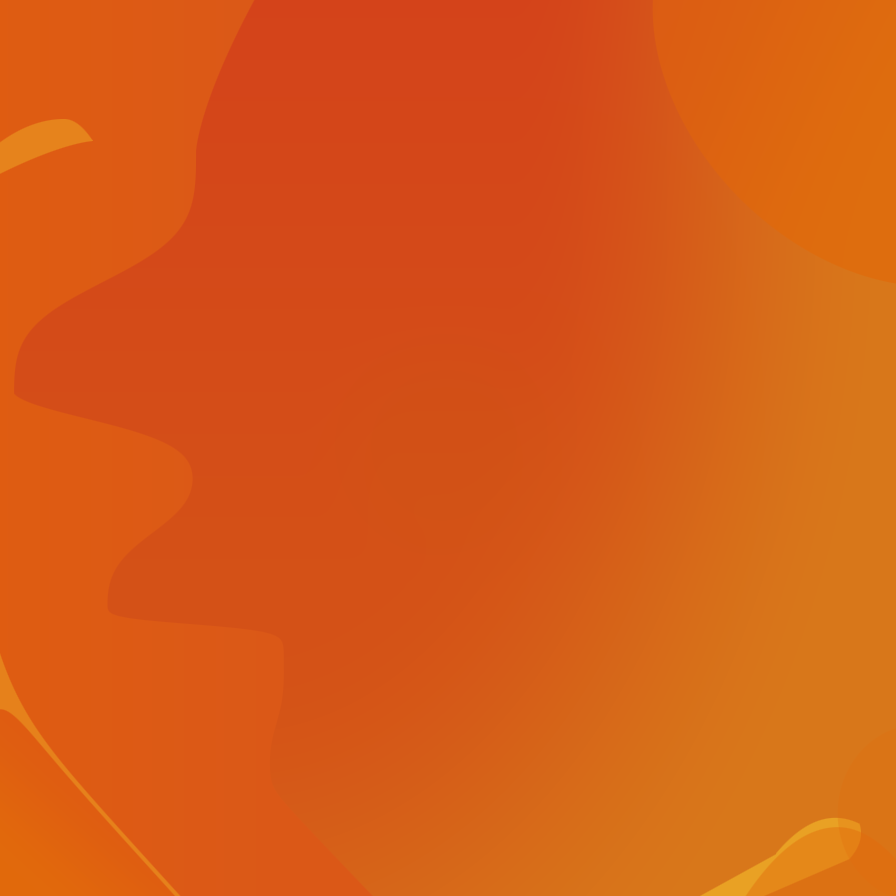
Reproduce this background procedurally as a Shadertoy shader.

```glsl
// Warm abstract backdrop: red-to-amber glow, a wavy orange side and golden drops.
#define SPAN 768.0                       // canvas side in design units, y downwards
#define RED vec3(0.832, 0.263, 0.102)
#define EMBER vec3(0.832, 0.318, 0.090)
#define AMBER vec3(0.847, 0.468, 0.102)
#define ORANGE vec3(0.873, 0.361, 0.068)
#define RUST vec3(0.859, 0.347, 0.092)
#define TANGERINE vec3(0.884, 0.412, 0.045)
#define GOLD vec3(0.902, 0.515, 0.108)
#define HONEY vec3(0.912, 0.630, 0.140)

// Antialiased coverage of the region where d < 0
float cover(float d) {
    return clamp(0.5 - d / max(fwidth(d), 1e-4), 0.0, 1.0);
}

// S-shaped ramp from 0 at a to 1 at b, with adjustable skew and steepness
float ramp(float y, float a, float b, float skew, float steep) {
    float t = pow(clamp((y - a) / (b - a), 0.0, 1.0), skew);
    float rise = pow(t, steep);
    return rise / (rise + pow(1.0 - t, steep));
}

// Horizontal position of the wavy border at height y
float waveBorder(float y) {
    float x = 168.0 + 50.0 * pow(max(1.0 - y / 130.0, 0.0), 1.4);
    x -= 156.0 * ramp(y, 130.0, 338.0, 1.1, 2.5);
    x += 153.0 * ramp(y, 337.0, 411.0, 0.65, 2.0);
    x -= 73.0 * ramp(y, 411.0, 518.0, 0.85, 2.0);
    x += 151.0 * ramp(y, 517.0, 575.0, 0.6, 5.0);
    x -= 13.0 * ramp(y, 575.0, 665.0, 1.0, 2.0);
    float d = y - 675.0;
    return x + 0.48 * (d + sqrt(d * d + 100.0));
}

// Red field with an amber glow beyond a soft curved edge
vec3 background(vec2 p) {
    vec3 col = mix(RED, EMBER, clamp(p.y / 500.0, 0.0, 1.0));
    float reach = length(max(p - 200.0, 0.0) / vec2(280.0, 400.0));
    col = mix(col, AMBER, smoothstep(0.85, 2.05, reach));
    float core = length(p - vec2(383.0, 382.0));
    col += vec3(-0.008, 0.010, -0.006) * (1.0 - smoothstep(40.0, 130.0, core));
    return col;
}

// Tilted ellipse in the upper right corner
float cornerEllipse(vec2 p) {
    vec2 q = p - vec2(740.0, 65.0);
    return length(vec2(q.x - q.y, q.x + q.y) / vec2(211.0, 293.0)) - 1.0;
}

// Curved drop on the upper left side
float leftDrop(vec2 p) {
    float dx = p.x - 55.0;
    float top = 102.0 + dx * dx * (dx < 0.0 ? 0.0066 : 0.031);
    float bottom = 121.0 + 28.0 * pow(max(1.0 - p.x / 79.0, 0.0), 1.4);
    return max(top - p.y, p.y - bottom);
}

// Round-headed drop in the lower right corner
float rightDrop(vec2 p) {
    float dx = p.x - 716.0;
    float top = p.x < 665.0 ? 768.0 - 0.55 * (p.x - 600.0) : 701.0 + 0.0118 * dx * dx;
    float bottom = 768.0 - 0.433 * (p.x - 655.0);
    float dy = p.y - 714.0;
    float head = p.x - 738.0 + 0.02 * dy * dy;
    return max(max(top - p.y, p.y - bottom), head);
}

void mainImage(out vec4 fragColor, in vec2 fragCoord) {
    vec2 p = fragCoord / iResolution.xy * SPAN;
    p.y = SPAN - p.y;
    vec3 col = background(p);

    // Wavy orange side
    vec3 side = mix(ORANGE, RUST, clamp(p.x / 220.0, 0.0, 1.0));
    col = mix(col, side, cover(p.x - waveBorder(p.y)));

    // Upper right ellipse, warmer towards its lower edge
    vec3 lid = mix(ORANGE, TANGERINE, smoothstep(560.0, 860.0, p.x + 0.6 * p.y));
    col = mix(col, lid + vec3(-0.008, 0.008, 0.0), 0.85 * cover(cornerEllipse(p)));

    // Lower left gold sliver over a tangerine corner
    float x = max(p.x, 0.0);
    float outer = 560.0 + 1.1 * x + 38.0 * (1.0 - exp(-x / 20.0));
    float inner = outer + 5.0 + 43.0 * exp(-x / 14.0);
    col = mix(col, GOLD, 0.95 * cover(outer - p.y));
    vec3 corner = mix(ORANGE, TANGERINE, smoothstep(600.0, 740.0, p.y - 0.9 * p.x));
    col = mix(col, corner, cover(inner - p.y));

    // Upper left drop
    col = mix(col, GOLD, cover(leftDrop(p)));

    // Lower right drop with translucent veils above it
    col = mix(col, HONEY, cover(rightDrop(p)));
    float dx = p.x - 718.0;
    float veil = 709.0 + dx * dx * (dx < 0.0 ? 0.0095 : 0.011);
    col = mix(col, TANGERINE, 0.45 * cover(veil - p.y));
    float disc = length((p - vec2(788.0, 697.0)) / vec2(70.0, 76.0)) - 1.0;
    col = mix(col, TANGERINE, 0.25 * cover(disc));

    fragColor = vec4(col, 1.0);
}
```
